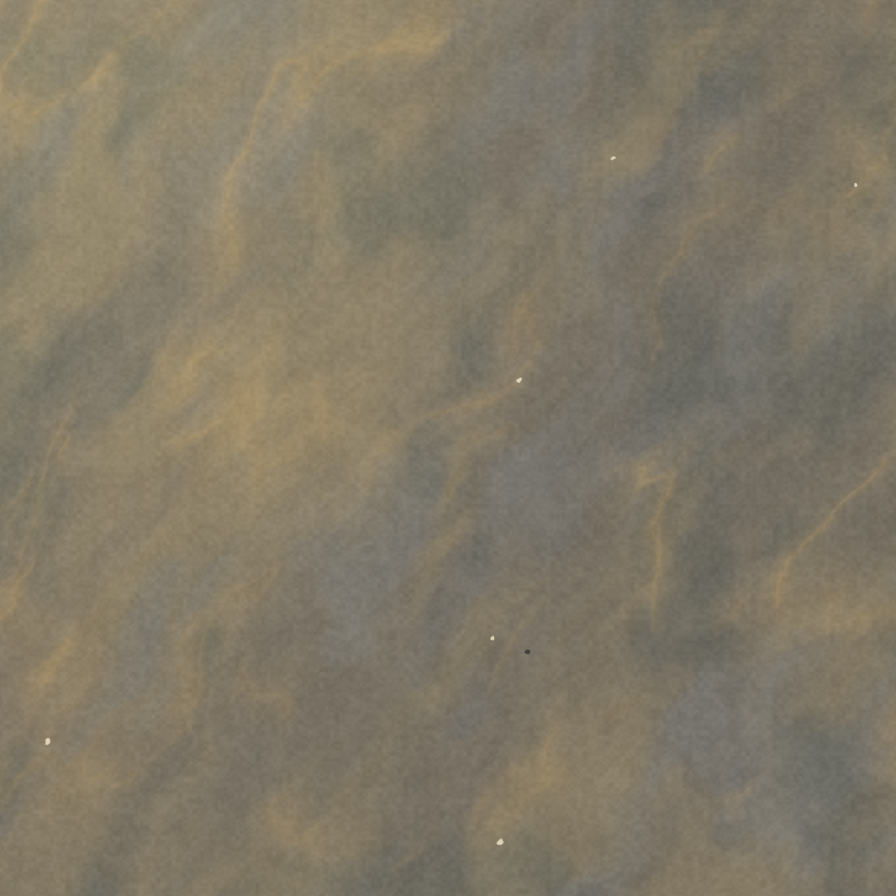
A WebGL 1 fragment shader for this texture:

```glsl
precision highp float;
uniform vec2 u_resolution;

const vec3 SILT_GREY = vec3(0.458, 0.432, 0.385);
const vec3 SILT_TAN = vec3(0.525, 0.482, 0.394);
const vec3 HAZE_BLUE = vec3(0.472, 0.468, 0.455);
const vec3 POOL_DARK = vec3(0.370, 0.385, 0.362);
const vec3 CREST_GOLD = vec3(0.660, 0.565, 0.400);
const vec3 SPECK_WHITE = vec3(0.93, 0.89, 0.78);
const vec3 SPECK_DARK = vec3(0.20, 0.20, 0.19);

float hash(vec2 p) {
  return fract(sin(dot(p, vec2(127.1, 311.7))) * 43758.545);
}

vec2 hash2(vec2 p) {
  return vec2(hash(p), hash(p + 19.7));
}

float valueNoise(vec2 p) {
  vec2 cell = floor(p);
  vec2 f = fract(p);
  f = f * f * f * (f * (f * 6.0 - 15.0) + 10.0);
  float low = mix(hash(cell), hash(cell + vec2(1.0, 0.0)), f.x);
  float high = mix(hash(cell + vec2(0.0, 1.0)), hash(cell + 1.0), f.x);
  return mix(low, high, f.y);
}

float fbm(vec2 p) {
  float sum = 0.0;
  float amplitude = 0.516;
  for (int i = 0; i < 5; i++) {
    sum += amplitude * valueNoise(p);
    p = mat2(1.6, 1.2, -1.2, 1.6) * p + 5.3;
    amplitude *= 0.5;
  }
  return sum;
}

// Stretched noise keeps its axes so that octaves stay aligned with the flow
float flowNoise(vec2 p) {
  return 0.54 * valueNoise(p) + 0.27 * valueNoise(p * 2.1 + 3.7)
       + 0.13 * valueNoise(p * 4.3 + 8.1) + 0.06 * valueNoise(p * 8.9 + 1.9);
}

// Contour line of the flow, broken into pieces by a patchy mask
float crest(vec2 flow, float sharpness, float seed) {
  float height = flowNoise(flow * vec2(6.5, 2.0) + seed);
  float patches = smoothstep(0.42, 0.66, fbm(flow * vec2(8.0, 5.0) + seed * 2.0));
  return exp(-abs(height - 0.5) * sharpness) * patches;
}

// Cellular scatter: at most one blob per grid cell
float scatter(vec2 p, float cells, float chance, float radius, float blur, float seed) {
  vec2 g = p * cells;
  vec2 id = floor(g) + seed;
  vec2 center = 0.3 + 0.4 * hash2(id);
  float size = radius * mix(0.6, 1.2, hash(id + 4.1));
  float d = length(fract(g) - center) / cells;
  float present = step(hash(id + 9.3), chance);
  return present * (1.0 - smoothstep(size - blur, size + blur, d));
}

void main() {
  vec2 p = gl_FragCoord.xy / u_resolution.y;
  float pixel = 1.0 / u_resolution.y;

  // Flow coordinates: x across the streaks, y along them
  vec2 warp = vec2(fbm(p * 7.0), fbm(p * 7.0 + 17.0)) - 0.5;
  vec2 bent = p + 0.09 * warp;
  vec2 flow = vec2(dot(bent, vec2(0.829, -0.559)), dot(bent, vec2(0.559, 0.829)));

  // Silt bands and bluish haze
  float silt = flowNoise(flow * vec2(8.5, 2.6) + 2.0);
  vec3 color = mix(SILT_GREY, SILT_TAN, smoothstep(0.30, 0.74, silt));
  float haze = flowNoise(flow * vec2(9.0, 3.4) + 31.0);
  color = mix(color, HAZE_BLUE, 0.65 * smoothstep(0.52, 0.78, haze));

  // Soft dark pools
  float pool = scatter(flow * vec2(1.0, 0.6), 7.0, 0.28, 0.019, 0.014, 13.0);
  float shade = smoothstep(0.52, 0.76, fbm(p * 6.5 + 41.0));
  color = mix(color, POOL_DARK, 0.5 * pool + 0.45 * shade * (1.0 - pool));

  // Golden crests with wide glows
  float glow = crest(flow, 14.0, 6.0) + 0.6 * crest(flow, 16.0, 23.0);
  float thin = crest(flow, 40.0, 6.0) + 0.7 * crest(flow, 45.0, 23.0);
  color = mix(color, CREST_GOLD, clamp(0.33 * glow + 0.25 * thin, 0.0, 0.62));

  // Light falling from the upper left
  float light = 1.0 - smoothstep(0.0, 0.95, length(p - vec2(0.0, 1.0)));
  color += vec3(0.080, 0.074, 0.046) * light;

  // Small mottles drawn out along the flow, then fine grain
  float mottle = fbm(flow * vec2(42.0, 22.0) + 11.0) - 0.5;
  color += vec3(0.055, 0.050, 0.040) * mottle;
  float grain = valueNoise(p * 170.0) + 0.8 * valueNoise(p * 310.0 + 7.0) - 0.9;
  color += 0.034 * grain;

  // Rare specks
  vec2 rough = p + 0.003 * (valueNoise(p * 220.0) - 0.5);
  float bright = scatter(rough, 8.0, 0.09, 0.0030, pixel, 3.0);
  float dark = scatter(rough, 6.0, 0.04, 0.0045, pixel, 57.0);
  color = mix(color, SPECK_DARK, 0.8 * dark);
  color = mix(color, SPECK_WHITE, 0.85 * bright);

  gl_FragColor = vec4(color, 1.0);
}
```
